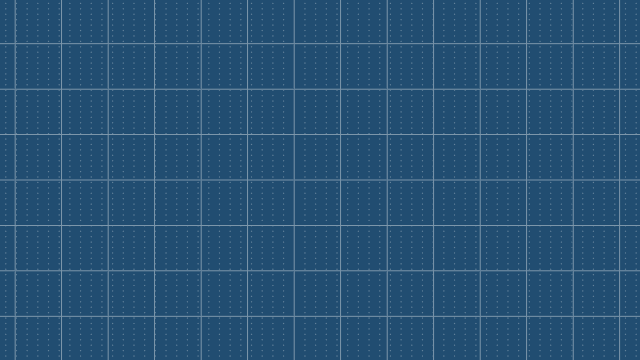
Give the GLSL for this pattern, as a WebGL 2 fragment shader.

```glsl
#version 300 es
precision highp float;

uniform vec2 u_resolution;
out vec4 outColor;

// All lengths are fractions of the canvas height.
const vec3 PAPER_BLUE = vec3(0.130, 0.302, 0.443);
const vec3 CHALK = vec3(0.60, 0.68, 0.74);

const vec2 GRID_PITCH = vec2(0.12918, 0.12616);
const vec2 GRID_ORIGIN = vec2(0.8171, 0.5);
const float LINE_WIDTH = 0.0021;

const vec2 DOT_PITCH = vec2(0.02968, 0.01507);
const vec2 DOT_ORIGIN = vec2(0.8174, 0.6590);
const float DOT_RADIUS = 0.0013;

// Signed offset from the nearest point of a repeating lattice.
vec2 latticeOffset(vec2 p, vec2 origin, vec2 pitch) {
    return (fract((p - origin) / pitch + 0.5) - 0.5) * pitch;
}

// Share of a pixel covered by a band, on each axis.
vec2 bandCoverage(vec2 offset, float width, float pixel) {
    vec2 high = min(offset + 0.5 * pixel, vec2(0.5 * width));
    vec2 low = max(offset - 0.5 * pixel, vec2(-0.5 * width));
    return max(high - low, 0.0) / pixel;
}

// Disc that keeps its total light when smaller than a pixel.
float discCoverage(vec2 offset, float radius, float pixel) {
    float drawn = max(radius, 0.6 * pixel);
    float edge = clamp(0.5 + (drawn - length(offset)) / pixel, 0.0, 1.0);
    float share = radius / drawn;
    return edge * share * share;
}

void main() {
    float pixel = 1.0 / u_resolution.y;
    vec2 p = gl_FragCoord.xy * pixel;

    // Fine dots
    vec2 dotOffset = latticeOffset(p, DOT_ORIGIN, DOT_PITCH);
    float dots = discCoverage(dotOffset, DOT_RADIUS, pixel);

    // Ruled lines
    vec2 lineOffset = latticeOffset(p, GRID_ORIGIN, GRID_PITCH);
    vec2 bands = bandCoverage(lineOffset, LINE_WIDTH, pixel);
    float lines = max(bands.x, bands.y);

    vec3 color = mix(PAPER_BLUE, CHALK, max(lines, 0.9 * dots));
    outColor = vec4(color, 1.0);
}
```
